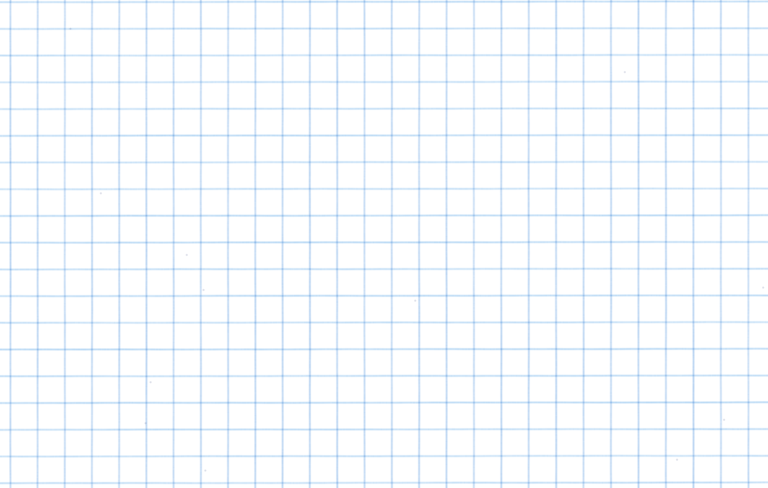
This pattern is drawn by a Shadertoy shader. Its source:

```glsl
// Squared writing paper: a fine pale blue grid on white, 28 lines across and 19 down.
// Each ruling is a soft distance band whose ink varies by line and along its length;
// layered sines give the uneven print, and hashed cells scatter a few faint specks.

#define PITCH vec2(0.03559, 0.05476)      // line spacing, share of width and height
#define FIRST_LINE vec2(0.0137, 0.0106)   // first ruling from the lower left
#define HALF_WIDTH 0.0018                 // half the ruling width, share of height
#define SOFTNESS 0.0044                   // width of the blurred edge
#define VERTICAL_INK vec3(0.765, 0.855, 0.955)
#define HORIZONTAL_INK vec3(0.77, 0.875, 0.965)
#define PAPER vec3(1.0)
#define STRETCH 0.05                      // uneven column spacing, in cells
#define TILT 0.0015                       // slight rise of the rows to the right
#define WEAR 0.11                         // ink variation
#define SPECK_CELL 0.09
#define SPECK_CHANCE 0.03

float hash(vec2 p) {
    vec3 q = fract(vec3(p.xyx) * 0.1031);
    q += dot(q, q.yzx + 33.33);
    return fract((q.x + q.y) * q.z);
}

// Smooth variation along a ruling, about -1 to 1
float layeredSines(float t, float phase) {
    return 0.5 * sin(t * 5.3 + phase)
         + 0.3 * sin(t * 17.1 + phase * 2.7)
         + 0.2 * sin(t * 71.0 + phase * 5.1);
}

// Ink amount of the nearest ruling; position is in cells, along in canvas heights
float ruling(float position, float along, float cellSize, float seed, float blur) {
    float id = floor(position + 0.5);
    float phase = 6.2832 * hash(vec2(id + 7.0, seed));
    float wobble = 0.0003 * layeredSines(along * 1.7, phase + 2.0);
    float d = abs((position - id) * cellSize + wobble);
    float band = 1.0 - smoothstep(HALF_WIDTH - 0.5 * blur, HALF_WIDTH + 0.5 * blur, d);
    float lineTone = 2.0 * hash(vec2(id + 31.0, seed + 4.0)) - 1.0;
    float grain = hash(floor(vec2(along * 300.0, id + seed * 50.0))) - 0.5;
    float tone = 1.0 + WEAR * (0.8 * lineTone + layeredSines(along, phase) + grain);
    return band * tone;
}

// Rare tiny marks, one candidate per cell
float specks(vec2 p, float blur) {
    vec2 cell = floor(p / SPECK_CELL);
    vec2 offset = 0.2 + 0.6 * vec2(hash(cell + 3.0), hash(cell + 19.0));
    float d = length(p - (cell + offset) * SPECK_CELL);
    float present = step(hash(cell + 43.0), SPECK_CHANCE);
    return present * (1.0 - smoothstep(0.0, 0.0015 + blur * 0.5, d));
}

void mainImage(out vec4 fragColor, in vec2 fragCoord) {
    vec2 uv = fragCoord / iResolution.xy;
    float aspect = iResolution.x / iResolution.y;
    vec2 p = vec2(uv.x * aspect, uv.y);
    float blur = max(SOFTNESS, 1.2 / iResolution.y);

    // Grid coordinates with a slight unevenness of the sheet
    vec2 grid = (uv - FIRST_LINE - vec2(0.0, TILT * (uv.x - 0.5))) / PITCH;
    grid.x += STRETCH * sin(3.14159 * uv.x);

    float vertical = ruling(grid.x, p.y, PITCH.x * aspect, 1.0, blur);
    float horizontal = ruling(grid.y, p.x, PITCH.y, 2.0, blur);

    // Multiplied inks darken the crossings
    vec3 color = PAPER;
    color *= 1.0 - (1.0 - VERTICAL_INK) * vertical;
    color *= 1.0 - (1.0 - HORIZONTAL_INK) * horizontal;
    color *= 1.0 - vec3(0.14, 0.13, 0.09) * specks(p, blur);

    fragColor = vec4(clamp(color, 0.0, 1.0), 1.0);
}
```
